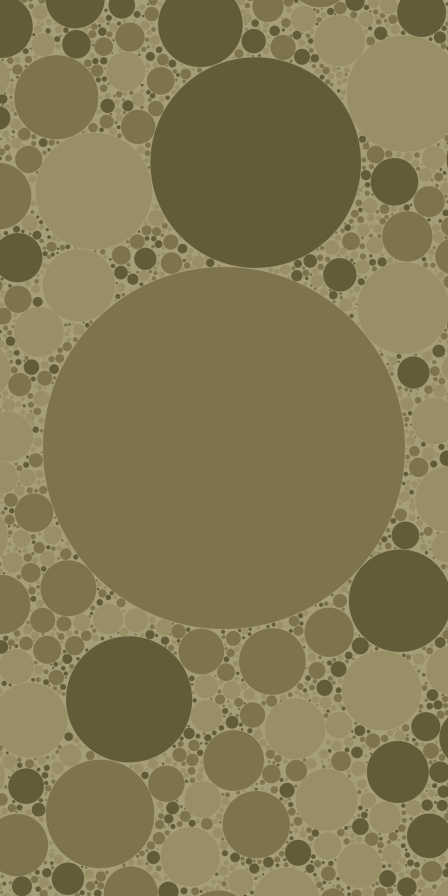
Write a Shadertoy shader that draws this pattern.

```glsl
// Flat discs of many sizes packed without overlap around one dominant disc.
// A few large discs are dropped greedily so that they touch; the gaps are then
// filled by ever finer rotated grids, each cell growing one disc in free space.

const int LARGE_COUNT = 18;
const int MAX_DISCS = 64;
const int FILL_LEVELS = 5;
const float FIRST_CELL = 0.17;
const float CELL_RATIO = 0.58;
const float GAP = 0.002;

const vec3 GROUND = vec3(0.65, 0.62, 0.47);
const vec3 LIGHT = vec3(0.60, 0.56, 0.40);
const vec3 MIDDLE = vec3(0.49, 0.45, 0.30);
const vec3 DARK = vec3(0.39, 0.36, 0.22);

// Discs known so far: centre and radius (a negative radius is inert)
vec3 discs[MAX_DISCS];

vec2 hash22(vec2 p) {
    vec3 q = fract(p.xyx * vec3(0.1031, 0.1030, 0.0973));
    q += dot(q, q.yzx + 33.33);
    return fract((q.xx + q.yz) * q.zy);
}

mat2 rotation(float angle) {
    float c = cos(angle), s = sin(angle);
    return mat2(c, s, -s, c);
}

vec3 tone(float pick) {
    return pick < 0.42 ? LIGHT : pick < 0.78 ? MIDDLE : DARK;
}

float discDistance(vec2 p, vec3 disc) {
    return length(p - disc.xy) - disc.z;
}

// Direction away from the nearest disc (xy) and distance to its rim (z)
vec3 nearestDisc(vec2 p, int count) {
    float rim = 1e3;
    vec2 away = vec2(1.0, 0.0);
    for (int i = 0; i < count; i++) {
        float d = discDistance(p, discs[i]);
        if (d < rim) {
            rim = d;
            away = p - discs[i].xy;
        }
    }
    return vec3(away / max(length(away), 1e-5), rim);
}

// Best of several random spots, slid until it touches its neighbour
vec3 placeLarge(int index, vec2 canvas) {
    float target = 0.235 * pow(float(index), -0.37);
    float bestMiss = 1e3;
    vec2 centre = vec2(0.0);
    vec3 nearest = vec3(0.0);
    int candidates = 4 + 12 / index;
    for (int k = 0; k < candidates; k++) {
        vec2 h = hash22(vec2(index, k) * vec2(7.3, 13.7) + 5.1);
        vec2 p = mix(vec2(0.35 * target), canvas - 0.35 * target, h);
        vec3 n = nearestDisc(p, index);
        float miss = abs(n.z - GAP - target);
        if (miss < bestMiss) {
            bestMiss = miss;
            centre = p;
            nearest = n;
        }
    }
    float slack = nearest.z - GAP;
    centre -= nearest.xy * max(slack - target, 0.0);
    return vec3(centre, slack > 0.02 ? min(slack, target) : -1.0);
}

// Climbs to a roomy spot of one grid cell and grows a disc there
vec3 placeInCell(vec2 id, float size, mat2 turn, int count) {
    vec2 h = hash22(id + size * 91.0);
    vec2 middle = turn * ((id + 0.5) * size);
    vec2 local = (h - 0.5) * 0.5 * size;
    float stride = 0.22 * size, slack = -1.0;
    for (int k = 0; k < 4; k++) {
        vec3 n = nearestDisc(middle + turn * local, count);
        vec2 wall = 0.5 * size - abs(local);
        float wallGap = min(wall.x, wall.y);
        slack = min(n.z, wallGap);
        if (n.z < -0.8 * size || k == 3) break;
        vec2 inward = wall.x < wall.y ? vec2(-sign(local.x), 0.0) : vec2(0.0, -sign(local.y));
        vec2 uphill = n.z < wallGap ? n.xy * turn : inward;
        local = clamp(local + uphill * stride, -0.49 * size, 0.49 * size);
        stride *= 0.65;
    }
    float radius = min(slack - 0.5 * GAP, size * mix(0.28, 0.5, h.x));
    return vec3(middle + turn * local, radius > 0.1 * size ? radius : -1.0);
}

void mainImage(out vec4 fragColor, in vec2 fragCoord) {
    vec2 p = fragCoord / iResolution.x;
    vec2 canvas = iResolution.xy / iResolution.x;
    float soft = 0.7 / iResolution.x;
    vec3 color = GROUND;
    bool covered = false;

    // Dominant disc, then the large ones
    for (int i = 0; i < LARGE_COUNT && !covered; i++) {
        if (i == 0) discs[i] = vec3(0.5 * canvas, 0.404);
        else discs[i] = placeLarge(i, canvas);
        float d = discDistance(p, discs[i]);
        color = mix(color, tone(fract(0.5 + 0.4 * float(i % 3))), 1.0 - smoothstep(-soft, soft, d));
        covered = d < -soft;
    }

    // Finer and finer fill
    int count = LARGE_COUNT;
    float size = FIRST_CELL;
    for (int level = 0; level < FILL_LEVELS && !covered; level++) {
        // Forget discs too far away to matter at this scale
        int known = 0;
        for (int i = 0; i < count; i++) {
            vec3 disc = discs[i];
            if (disc.z > 0.0 && discDistance(p, disc) < 2.0 * size) discs[known++] = disc;
        }
        count = known;

        // Own cell first, then the neighbours within reach
        mat2 turn = rotation(0.4 + 1.1 * float(level));
        vec2 cell = (p * turn) / size;
        float reach = level == FILL_LEVELS - 1 ? 0.15 : 0.75;
        for (int k = 4; k < 13 && !covered; k++) {
            vec2 id = floor(cell) + vec2(k % 3 - 1, (k % 9) / 3 - 1);
            if (length(max(abs(cell - id - 0.5) - 0.5, 0.0)) > reach) continue;
            vec3 disc = placeInCell(id, size, turn, known);
            if (disc.z < 0.0) continue;
            discs[count++] = disc;
            float d = discDistance(p, disc);
            color = mix(color, tone(hash22(id + 17.0 * size + 40.0).y), 1.0 - smoothstep(-soft, soft, d));
            covered = d < -soft;
        }
        size *= CELL_RATIO;
    }
    fragColor = vec4(color, 1.0);
}
```
